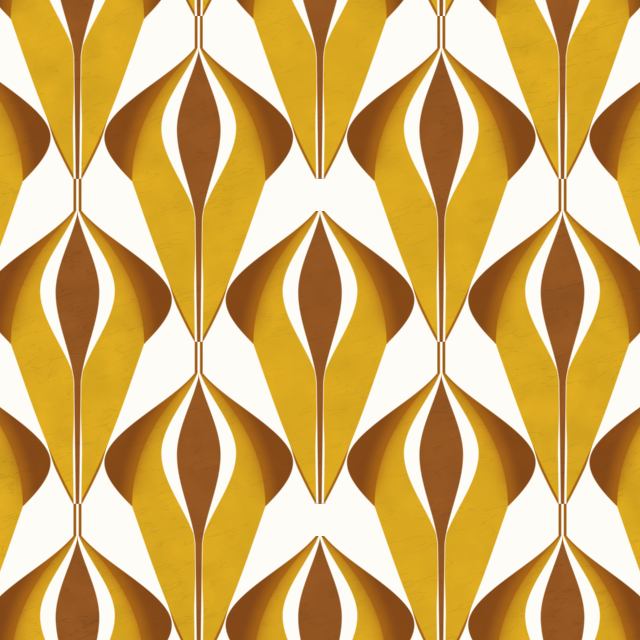
Write a Shadertoy shader that draws this pattern.

```glsl
// Retro half-drop ogee wallpaper: gold bulbs with brown wings, leaf hearts and thin necks.
#define ROW_HEIGHT 0.508
#define COLUMN_PITCH 0.746
#define TOP_ANCHOR 0.671
#define TIP 0.903
#define EDGE_SOFTNESS 0.0030
#define WEAR 0.10
#define PAPER vec3(0.995, 0.988, 0.970)
#define GOLD vec3(0.855, 0.660, 0.125)
#define AMBER vec3(0.650, 0.390, 0.090)
#define WING_BROWN vec3(0.520, 0.285, 0.095)
#define LEAF_BROWN vec3(0.575, 0.335, 0.135)

float hash(vec2 p) {
    p = fract(p * vec2(0.1031, 0.1137));
    p += dot(p, p.yx + 33.33);
    return fract((p.x + p.y) * p.x * 7.31);
}

float valueNoise(vec2 p) {
    vec2 i = floor(p), f = fract(p);
    f = f * f * (3.0 - 2.0 * f);
    return mix(mix(hash(i), hash(i + vec2(1, 0)), f.x),
               mix(hash(i + vec2(0, 1)), hash(i + vec2(1, 1)), f.x), f.y);
}

float fbm(vec2 p) {
    float sum = 0.0, amp = 0.5;
    for (int i = 0; i < 4; i++) {
        sum += amp * valueNoise(p);
        p = mat2(1.6, 1.2, -1.2, 1.6) * p + 7.3;
        amp *= 0.5;
    }
    return sum;
}

// Cubic from width w0 to w1 over t0..t1, with end slopes s0 and s1
float curve(float t, float t0, float t1, float w0, float w1, float s0, float s1) {
    float h = t1 - t0, u = clamp((t - t0) / h, 0.0, 1.0), v = 1.0 - u;
    return w0 * v * v * (1.0 + 2.0 * u) + w1 * u * u * (3.0 - 2.0 * u)
         + h * u * v * (s0 * v - s1 * u);
}

// Half widths at depth t below the top: outline, gold, cream, leaf
vec4 profile(float t, bool openNeck) {
    if (t > TIP) return vec4(openNeck ? -0.01 : 0.012, -0.01, 0.004, -0.01);

    float gold = t < 0.41 ? curve(t, 0.0, 0.41, 0.004, 0.205, 1.05, 0.0)
                          : curve(t, 0.41, TIP, 0.205, 0.005, -0.35, -0.55);
    float outline = t < 0.274 ? curve(t, 0.0, 0.274, 0.012, 0.290, 0.8, 0.0)
                  : t < 0.41  ? curve(t, 0.274, 0.41, 0.290, 0.205, 0.0, -1.0)
                  : gold + mix(-0.004, 0.008, smoothstep(0.68, 0.80, t));
    float leaf = t < 0.251 ? curve(t, 0.0, 0.251, -0.002, 0.067, 0.2, 0.0)
               : t < 0.526 ? curve(t, 0.251, 0.526, 0.067, 0.010, 0.0, -0.1)
               : mix(0.010, 0.005, (t - 0.526) / (TIP - 0.526));
    float cream = t < 0.246 ? curve(t, 0.0, 0.246, 0.004, 0.115, 0.4, 0.0)
                            : curve(t, 0.246, 0.513, 0.115, 0.010, 0.0, -0.3);
    if (t > 0.45) cream = max(cream * step(t, 0.513),
                              leaf + mix(0.002, 0.007, smoothstep(0.6, 0.75, t)));
    return vec4(outline, gold, cream, leaf);
}

// Paints one of the two interleaved lattices
vec3 paintLattice(vec3 color, vec2 p, float grain, float soft, bool shifted) {
    if (shifted) p -= vec2(0.5 * COLUMN_PITCH, 0.5);
    float column = round(p.x / COLUMN_PITCH);
    float x = abs(p.x - column * COLUMN_PITCH), t = fract(p.y);
    bool openNeck = !shifted && column == 0.0;

    // Divide by slope for near-true distance to each edge
    vec4 width = profile(t, openNeck);
    vec4 slope = (profile(t + 0.002, openNeck) - width) / 0.002;
    vec4 dist = (width - x) / sqrt(1.0 + min(slope * slope, 4.0));
    vec4 cover = smoothstep(-soft, soft, dist);

    // Soft shadow where the gold meets the wing
    float upper = 1.0 - smoothstep(0.30, 0.43, t);
    float shadow = 0.65 * upper * exp(-max(dist.y, 0.0) / 0.022);
    vec3 wing = mix(AMBER, WING_BROWN, smoothstep(0.0, 0.05, -dist.y));
    vec3 gold = mix(GOLD, AMBER, shadow);

    color = mix(color, wing * (1.0 + 0.6 * grain), cover.x);
    color = mix(color, gold * (1.0 + grain), cover.y);
    color = mix(color, PAPER, cover.z);
    return mix(color, LEAF_BROWN * (1.0 + 1.4 * grain), cover.w);
}

void mainImage(out vec4 fragColor, in vec2 fragCoord) {
    vec2 uv = fragCoord / iResolution.y;
    float centerX = 0.5 * iResolution.x / iResolution.y;
    vec2 p = vec2(uv.x - centerX, TOP_ANCHOR - uv.y) / ROW_HEIGHT;
    float soft = max(EDGE_SOFTNESS, 0.8 / (iResolution.y * ROW_HEIGHT));

    // Mottling and slanted creases, stronger toward the sides
    float mottle = fbm(uv * 28.0) - 0.47;
    float streak = fbm(vec2(uv.x + uv.y, uv.y * 3.0 - uv.x) * vec2(9.0, 22.0));
    float crease = smoothstep(0.025, 0.0, abs(streak - 0.5));
    float grain = WEAR * (0.7 + 1.2 * abs(uv.x - centerX)) * (mottle - 0.4 * crease);

    vec3 color = paintLattice(PAPER, p, grain, soft, false);
    color = paintLattice(color, p, grain, soft, true);
    fragColor = vec4(color, 1.0);
}
```
